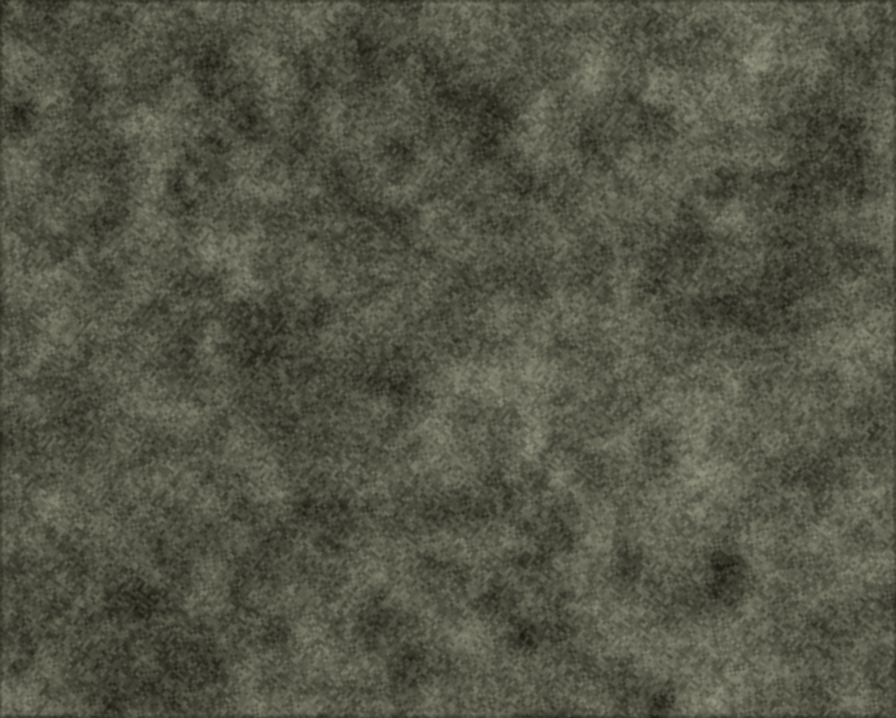
Reproduce this texture procedurally as a WebGL 2 fragment shader.

```glsl
#version 300 es
precision highp float;
// Mottled olive-grey stone: soft cloudy blotches under a fine grain.

uniform vec2 u_resolution;
out vec4 fragColor;

float hash(ivec2 cell, uint seed) {
    uint h = uint(cell.x) * 374761393u + uint(cell.y) * 668265263u + seed * 2246822519u;
    h = (h ^ (h >> 15)) * 2246822519u;
    h = (h ^ (h >> 13)) * 3266489917u;
    h ^= h >> 16;
    return float(h >> 8) / 16777216.0;
}

// Smoothly interpolated lattice noise, centred on zero
float valueNoise(vec2 p, uint seed) {
    ivec2 cell = ivec2(floor(p));
    vec2 w = smoothstep(0.0, 1.0, fract(p));
    float low = mix(hash(cell, seed), hash(cell + ivec2(1, 0), seed), w.x);
    float high = mix(hash(cell + ivec2(0, 1), seed), hash(cell + ivec2(1, 1), seed), w.x);
    return mix(low, high, w.y) - 0.5;
}

// Octaves weighted towards the middle blotch sizes
float blotches(vec2 p) {
    float weights[5] = float[5](0.07, 0.13, 0.14, 0.09, 0.06);
    float sum = 0.0;
    float cells = 7.0;
    for (int i = 0; i < 5; i++) {
        sum += weights[i] * valueNoise(p * cells + 3.7 * float(i), uint(i + 1));
        cells *= 2.0;
    }
    return sum;
}

// Fine speckle on tilted lattices, so that no grid shows
float grain(vec2 p) {
    mat2 tilt = mat2(0.8, 0.6, -0.6, 0.8);
    return 0.15 * valueNoise(tilt * p * 290.0, 11u)
         + 0.07 * valueNoise(p * tilt * 190.0, 12u);
}

void main() {
    vec2 p = gl_FragCoord.xy / u_resolution.x;
    float tone = 0.335 + blotches(p) + grain(p);

    // Thin shade along the border
    vec2 inset = min(p, u_resolution / u_resolution.x - p);
    tone *= mix(0.75, 1.0, smoothstep(0.0, 0.005, min(inset.x, inset.y)));

    vec3 color = vec3(tone, tone * 1.01, tone * 0.9 - 0.022);
    fragColor = vec4(clamp(color, 0.0, 1.0), 1.0);
}
```
